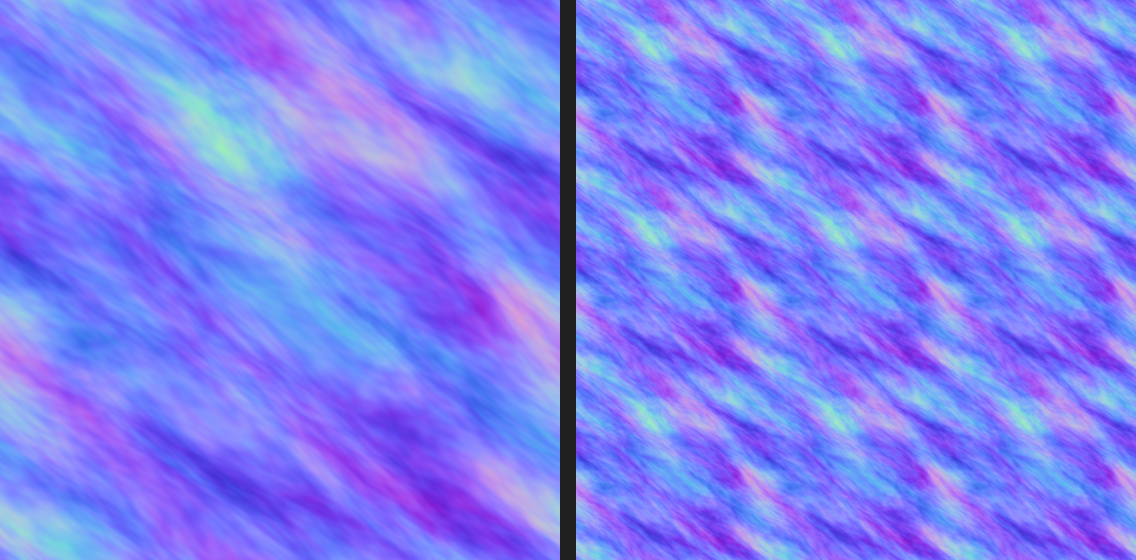
Left: one tile. Right: repeated 3 by 3.
This texture map is drawn by a Shadertoy shader. Its source:

```glsl
// Tileable tangent-space normal map of a surface brushed along a falling diagonal.
// Wrapped gradient noise on a sheared lattice gives long streaks; two such
// fractal fields set the slope across and along them.

// Integer hash of a lattice cell, returned as an angle in radians.
float hashAngle(ivec2 cell, int seed) {
    uint h = uint(cell.x) * 1597334677u ^ uint(cell.y) * 3812015801u ^ uint(seed) * 2798796415u;
    h = (h ^ (h >> 16)) * 2246822519u;
    h = (h ^ (h >> 13)) * 3266489917u;
    h ^= h >> 16;
    return float(h & 65535u) / 65536.0 * 6.2831853;
}

// Contribution of one lattice corner, with the cell wrapped to the period.
float corner(vec2 cell, vec2 offset, vec2 period, int seed) {
    float angle = hashAngle(ivec2(mod(cell, period)), seed);
    return dot(vec2(cos(angle), sin(angle)), offset);
}

// Gradient noise repeating after "period" cells.
float wrappedNoise(vec2 p, vec2 period, int seed) {
    vec2 cell = floor(p), f = p - cell;
    vec2 w = f * f * f * (f * (f * 6.0 - 15.0) + 10.0);
    vec2 e = vec2(1.0, 0.0);
    float low = mix(corner(cell, f, period, seed),
                    corner(cell + e.xy, f - e.xy, period, seed), w.x);
    float high = mix(corner(cell + e.yx, f - e.yx, period, seed),
                     corner(cell + e.xx, f - e.xx, period, seed), w.x);
    return mix(low, high, w.y);
}

// Octaves of streaks, from broad folds to fine grain.
float streaks(vec2 sheared, int seed) {
    vec2 period = vec2(4.0, 3.0);
    float sum = 0.0, gain = 1.0;
    for (int i = 0; i < 5; i++) {
        sum += gain * wrappedNoise(sheared * period, period, seed + i);
        period *= 2.0;
        gain *= 0.64;
    }
    return sum;
}

void mainImage(out vec4 fragColor, in vec2 fragCoord) {
    vec2 uv = fragCoord / iResolution.xy;

    // Whole-number shear: lines of constant x + y become the streak direction.
    vec2 sheared = vec2(uv.x + uv.y, uv.y);

    // Gentle wrapped bending keeps the streaks from running parallel.
    vec2 bendPeriod = vec2(5.0, 4.0);
    sheared += 0.05 * vec2(wrappedNoise(sheared * bendPeriod, bendPeriod, 71),
                           wrappedNoise(sheared * bendPeriod, bendPeriod, 83));

    // Slopes across and along the streaks.
    vec2 across = vec2(0.55, 0.835);
    vec2 along = vec2(0.835, -0.55);
    vec2 slope = across * streaks(sheared, 11) * 0.98
               + along * streaks(sheared, 37) * 0.62;

    // Softly limit the tilt, then encode the unit normal as colour.
    slope /= sqrt(1.0 + 0.35 * dot(slope, slope));
    vec3 normal = vec3(slope, sqrt(max(1.0 - dot(slope, slope), 0.15)));
    fragColor = vec4(normal * 0.5 + 0.5, 1.0);
}
```
